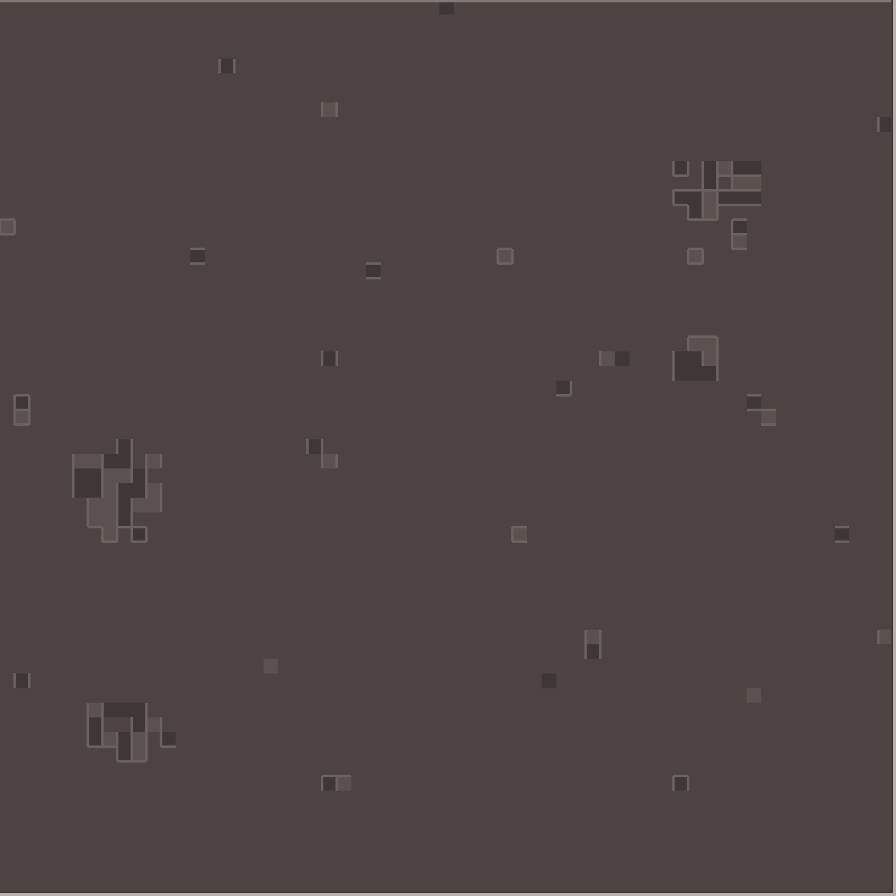
A WebGL 2 fragment shader for this texture:

```glsl
#version 300 es
precision highp float;
// Flat warm grey panel with sparse square specks, small clusters and a thin pale rim.

uniform vec2 u_resolution;
out vec4 fragColor;

const vec3 BASE = vec3(0.300, 0.262, 0.257);
const vec3 DARK = vec3(0.245, 0.212, 0.215);
const vec3 LIGHT = vec3(0.355, 0.318, 0.315);
const vec3 OUTLINE = vec3(0.420, 0.380, 0.375);
const vec3 RIM_TOP = vec3(0.50, 0.47, 0.46);
const vec3 RIM_PALE = vec3(0.72, 0.70, 0.68);

const float CELLS = 61.2;         // cells across the canvas
const float PANEL = 61.0;         // cells covered by the panel
const float BLOCK = 10.0;         // cells per block holding one speck
const float SPECK_CHANCE = 0.72;
const float PAIR_CHANCE = 0.22;
const float DARK_SHARE = 0.60;
const float OUTLINE_CHANCE = 0.58;
const float OUTLINE_HALF = 0.085; // in cells
const float TOP_WIDTH = 0.16;     // in cells
const int CLUSTERS = 4;

float hash(vec2 cell, float salt) {
    uvec2 q = uvec2(ivec2(cell) + 512);
    uint h = q.x * 1597334677u ^ q.y * 3812015801u ^ uint(salt) * 2654435769u;
    h = (h ^ (h >> 16)) * 2246822519u;
    h = (h ^ (h >> 13)) * 3266489917u;
    h ^= h >> 16;
    return float(h >> 8) / 16777216.0;
}

// Tone of a cell: 0 plain, 1 dark, 2 light.
int speckTone(vec2 cell) {
    vec2 block = floor(cell / BLOCK);
    if (hash(block, 1.0) > SPECK_CHANCE) return 0;
    vec2 anchor = floor(vec2(hash(block, 2.0), hash(block, 3.0)) * (BLOCK - 1.0));
    vec2 offset = cell - block * BLOCK - anchor;
    int tone = hash(block, 4.0) < DARK_SHARE ? 1 : 2;
    if (offset == vec2(0.0)) return tone;

    // Some specks have a neighbour of the opposite tone.
    float turn = hash(block, 5.0);
    vec2 mate = turn < 0.55 ? vec2(0.0, 1.0) : (turn < 0.8 ? vec2(1.0, 0.0) : vec2(1.0));
    return hash(block, 6.0) < PAIR_CHANCE && offset == mate ? 3 - tone : 0;
}

int clusterTone(vec2 cell) {
    for (int i = 0; i < CLUSTERS; i++) {
        float k = float(i);
        vec2 center = vec2(0.16 + 0.62 * mod(k, 2.0), fract(0.56 + 0.62 * k)) * PANEL;
        center += 4.0 * (vec2(hash(vec2(k), 7.0), hash(vec2(k), 8.0)) - 0.5);
        vec2 radius = vec2(1.15, 0.95) * mix(2.9, 1.5, k / float(CLUSTERS - 1));
        float reach = length((cell + 0.5 - center) / radius);
        if (reach + 0.7 * (hash(cell, 9.0) - 0.5) < 1.0) {
            float pick = hash(cell, 10.0);
            return pick < 0.52 ? 1 : (pick < 0.88 ? 2 : 0);
        }
    }
    return 0;
}

int cellTone(vec2 cell) {
    int tone = clusterTone(cell);
    return tone > 0 ? tone : speckTone(cell);
}

vec3 toneColor(int tone) {
    return tone == 0 ? BASE : (tone == 1 ? DARK : LIGHT);
}

// Runs of neighbouring grid lines share whether they show an outline.
float lineShown(float index, float salt) {
    return step(hash(vec2(floor(index / 3.0), 0.0), salt), OUTLINE_CHANCE);
}

void main() {
    vec2 p = gl_FragCoord.xy / u_resolution;
    p = vec2(p.x, 1.0 - p.y) * CELLS;
    vec2 px = CELLS / u_resolution;

    // The cell and its nearest neighbours along both axes.
    vec2 cell = floor(p);
    vec2 local = p - cell - 0.5;
    vec2 side = step(0.0, local);
    vec2 towards = side * 2.0 - 1.0;
    vec2 gap = 0.5 - abs(local);
    int own = cellTone(cell);
    int across = cellTone(cell + vec2(towards.x, 0.0));
    int along = cellTone(cell + vec2(0.0, towards.y));
    int corner = cellTone(cell + towards);

    // Fill with smoothed cell edges.
    vec2 blend = clamp(0.5 - gap / px, 0.0, 0.5);
    vec3 color = mix(mix(toneColor(own), toneColor(across), blend.x),
                     mix(toneColor(along), toneColor(corner), blend.x), blend.y);

    // Thin outlines where tones change.
    vec2 line = 1.0 - smoothstep(OUTLINE_HALF - 0.5 * px, OUTLINE_HALF + 0.5 * px, gap);
    vec2 gridLine = cell + side;
    line.x *= own != across ? lineShown(gridLine.x, 11.0) : 0.0;
    line.y *= own != along ? lineShown(gridLine.y, 12.0) : 0.0;
    color = mix(color, OUTLINE, max(line.x, line.y));

    // Rim: grey at the top, dark then pale at the right and bottom.
    float soft = 0.5 * max(px.x, px.y);
    float far = max(p.x, p.y);
    color = mix(color, RIM_TOP, 1.0 - smoothstep(TOP_WIDTH - soft, TOP_WIDTH + soft, p.y));
    color = mix(color, DARK, smoothstep(PANEL - 0.12 - soft, PANEL - 0.12 + soft, far));
    color = mix(color, RIM_PALE, smoothstep(PANEL - soft, PANEL + soft, far));
    fragColor = vec4(color, 1.0);
}
```
